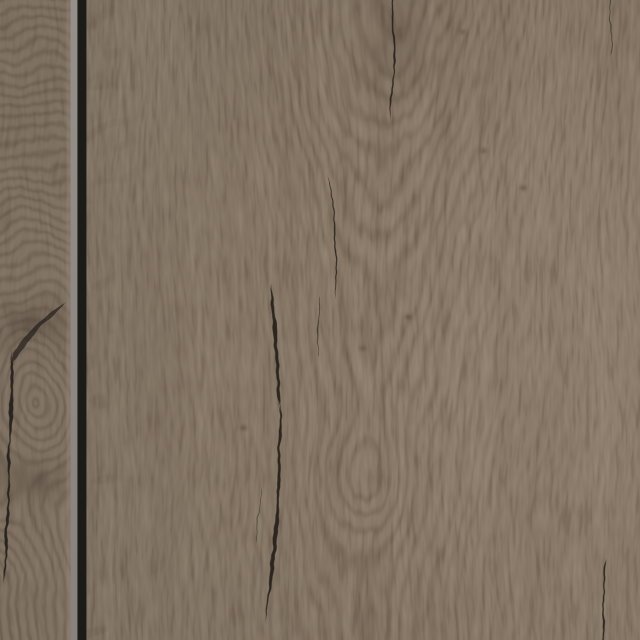
Write a WebGL 2 fragment shader that draws this texture.

```glsl
#version 300 es
precision highp float;
// Weathered oak: a wide board beside a narrow one, split by a pale edge and a dark gap.
// A bent ring coordinate drives the growth rings; stretched gradient noise along the
// same grain gives pores; tapered wobbling lines make the drying cracks.
uniform vec2 u_resolution;
out vec4 fragColor;

const vec3 WOOD_LIGHT = vec3(0.575, 0.518, 0.450);
const vec3 WOOD_DARK  = vec3(0.420, 0.360, 0.302);
const vec3 STAIN      = vec3(0.330, 0.275, 0.225);
const vec3 CRACK      = vec3(0.130, 0.115, 0.095);
const vec3 GAP        = vec3(0.105, 0.105, 0.095);
const vec3 EDGE       = vec3(0.550, 0.530, 0.510);
const float EDGE_LEFT = 0.110, GAP_LEFT = 0.121, BOARD_LEFT = 0.135;
const float RING_DENSITY = 58.0;   // growth rings per unit
const float RING_DEPTH = 0.30;
const float PORE_DEPTH = 0.42;
const vec2 CROWN = vec2(0.612, 1.0);
const vec2 KNOT = vec2(0.567, 0.258);
const vec2 SIDE_KNOT = vec2(0.055, 0.37);

vec2 hash2(vec2 p) {
  vec3 q = fract(p.xyx * vec3(0.1031, 0.1030, 0.0973));
  q += dot(q, q.yzx + 33.33);
  return fract((q.xx + q.yz) * q.zy);
}

float cornerValue(vec2 cell, vec2 offset) {
  float angle = 6.2832 * hash2(cell).x;
  return dot(vec2(cos(angle), sin(angle)), offset);
}

float gradientNoise(vec2 p) {
  vec2 i = floor(p), f = p - i;
  vec2 w = f * f * f * (f * (f * 6.0 - 15.0) + 10.0);
  vec2 e = vec2(1.0, 0.0);
  return 1.4 * mix(mix(cornerValue(i, f), cornerValue(i + e, f - e), w.x),
                   mix(cornerValue(i + e.yx, f - e.yx), cornerValue(i + 1.0, f - 1.0), w.x), w.y);
}

float blob(vec2 p, vec2 center, vec2 radius) {
  vec2 d = (p - center) / radius;
  return exp(-dot(d, d));
}

// Vertical split, tapered towards both ends
float crack(vec2 p, vec2 top, vec2 bottom, float bend, float width) {
  float t = (top.y - p.y) / (top.y - bottom.y);
  float inside = smoothstep(0.0, 0.08, t) * smoothstep(1.0, 0.92, t);
  float x = mix(top.x, bottom.x, t) + bend * sin(3.1416 * t);
  x += 0.003 * gradientNoise(vec2(p.y * 22.0, top.x * 40.0));
  x += 0.0015 * gradientNoise(vec2(p.y * 85.0, top.x * 60.0));
  float halfWidth = width * sqrt(max(4.0 * t * (1.0 - t), 0.0));
  halfWidth *= 0.75 + 0.7 * gradientNoise(vec2(p.y * 30.0, top.x * 90.0));
  return inside * (1.0 - smoothstep(halfWidth - 0.0012, halfWidth + 0.0014, abs(p.x - x)));
}

// Darkness of the fine pores; the first axis runs across the grain
float pores(vec2 g) {
  float coarse = gradientNoise(g * vec2(135.0, 13.0));
  float fine = gradientNoise(g * vec2(230.0, 34.0) + 17.0);
  return 0.38 + 0.42 * coarse + 0.36 * fine + 0.3 * smoothstep(0.2, 0.6, coarse + 0.4 * fine);
}

float ringLine(float r) {
  return pow(0.5 + 0.5 * sin(6.2832 * r), 2.0);
}

float wideBoard(vec2 p) {
  float dx = p.x - mix(0.565, 0.612, p.y);
  float bump = 0.05 * blob(p, CROWN, vec2(0.26, 0.24)) + 0.022 * blob(p, KNOT, vec2(0.06, 0.07));
  float sway = gradientNoise(p * vec2(4.0, 2.2) + 5.0);
  float jag = gradientNoise(p * vec2(80.0, 16.0));
  float across = p.x - bump * dx / length(vec2(dx, 0.1)) + 0.018 * sway;
  float ring = length(vec2(dx, 0.06)) - 0.12 * p.y - 1.5 * bump + 0.02 * sway;
  ring += 0.014 * gradientNoise(p * vec2(13.0, 7.0)) + 0.0035 * jag;
  float heart = exp(-dx * dx / 0.03);
  float bands = gradientNoise(vec2(across * 34.0, p.y * 1.6));
  float fleck = smoothstep(0.25, 0.6, gradientNoise(vec2(p.x * 20.0 - p.y * 12.0, p.y * 34.0)));
  fleck *= smoothstep(0.24, 0.14, p.x);
  return PORE_DEPTH * pores(vec2(across, p.y)) + 0.12 * bands + 0.16 * fleck
       + RING_DEPTH * mix(0.3, 1.0, heart) * ringLine(ring * RING_DENSITY) + 0.12;
}

float narrowBoard(vec2 p) {
  float sway = gradientNoise(p * vec2(16.0, 9.0) + 31.0);
  float arcs = length((p - SIDE_KNOT) * vec2(1.5, 1.0)) + 0.018 * sway;
  float ring = mix(p.x * 1.3 + 0.012 * sway, arcs, smoothstep(0.08, 0.3, p.y));
  ring += 0.003 * gradientNoise(p * vec2(70.0, 45.0));
  return 0.26 * pores(vec2(p.x + 0.01 * sway, p.y)) + 0.34 * ringLine(ring * 54.0) + 0.2;
}

void main() {
  vec2 p = gl_FragCoord.xy / u_resolution;
  float px = 1.0 / u_resolution.x;
  bool narrow = p.x < GAP_LEFT;
  vec3 color = mix(WOOD_LIGHT, WOOD_DARK, narrow ? narrowBoard(p) : wideBoard(p));

  // Stains and scattered pin knots
  float cloud = 0.7 + 0.6 * gradientNoise(p * vec2(40.0, 25.0));
  float stain = blob(p, vec2(0.05, 0.49), vec2(0.06, 0.04)) + blob(p, vec2(0.05, 0.25), vec2(0.06, 0.03));
  stain = 0.5 * stain * cloud + 0.22 * blob(p, vec2(0.635, 0.95), vec2(0.045, 0.08));
  for (int i = 0; i < 6; i++) {
    vec2 spot = vec2(0.18, 0.04) + vec2(0.76, 0.92) * hash2(vec2(float(i) * 7.3 + 2.0, 11.0));
    stain += 0.55 * blob(p, spot, vec2(0.006, 0.005)) * cloud;
  }
  color = mix(color, STAIN, clamp(stain, 0.0, 0.8));

  // Drying cracks
  float split = crack(p, vec2(0.610, 1.02), vec2(0.609, 0.81), 0.006, 0.0017);
  split = max(split, crack(p, vec2(0.512, 0.73), vec2(0.525, 0.53), 0.005, 0.0011));
  split = max(split, crack(p, vec2(0.423, 0.56), vec2(0.436, 0.36), 0.002, 0.0036));
  split = max(split, crack(p, vec2(0.439, 0.38), vec2(0.414, 0.02), 0.006, 0.0028));
  split = max(split, 0.7 * crack(p, vec2(0.499, 0.54), vec2(0.497, 0.44), 0.0, 0.0008));
  split = max(split, 0.6 * crack(p, vec2(0.408, 0.24), vec2(0.400, 0.15), 0.0, 0.0008));
  split = max(split, 0.7 * crack(p, vec2(0.954, 1.03), vec2(0.955, 0.91), 0.0, 0.0010));
  split = max(split, crack(p, vec2(0.946, 0.13), vec2(0.940, -0.03), 0.0, 0.0016));
  split = max(split, crack(p, vec2(0.018, 0.46), vec2(0.006, 0.08), 0.002, 0.0034));
  split = max(split, 0.75 * crack(p, vec2(0.105, 0.53), vec2(0.014, 0.43), -0.01, 0.0050));
  color = mix(color, CRACK, 0.9 * split);

  // Soft light, strongest right of the middle
  float light = 0.94 + 0.10 * blob(p, vec2(0.85, 0.47), vec2(0.55, 0.6));
  color *= light + 0.02 * gradientNoise(p * 3.0);

  // Pale edge and dark gap between the boards
  float rim = smoothstep(0.006, 0.0, abs(p.x - EDGE_LEFT + 0.003));
  color = mix(color, WOOD_LIGHT, 0.5 * rim);
  float soft = max(px, 0.0015);
  color = mix(color, EDGE * (0.96 + 0.1 * p.y), smoothstep(-soft, soft, p.x - EDGE_LEFT));
  color = mix(color, GAP, smoothstep(-soft, soft, p.x - GAP_LEFT));
  vec3 board = mix(WOOD_LIGHT, WOOD_DARK, wideBoard(p)) * light;
  if (p.x > BOARD_LEFT - soft) {
    vec3 lit = narrow || p.x > BOARD_LEFT + 0.01 ? mix(mix(board, STAIN, clamp(stain, 0.0, 0.8)), CRACK, 0.9 * split) : board;
    color = mix(color, lit, smoothstep(-soft, soft, p.x - BOARD_LEFT));
  }
  fragColor = vec4(color, 1.0);
}
```
